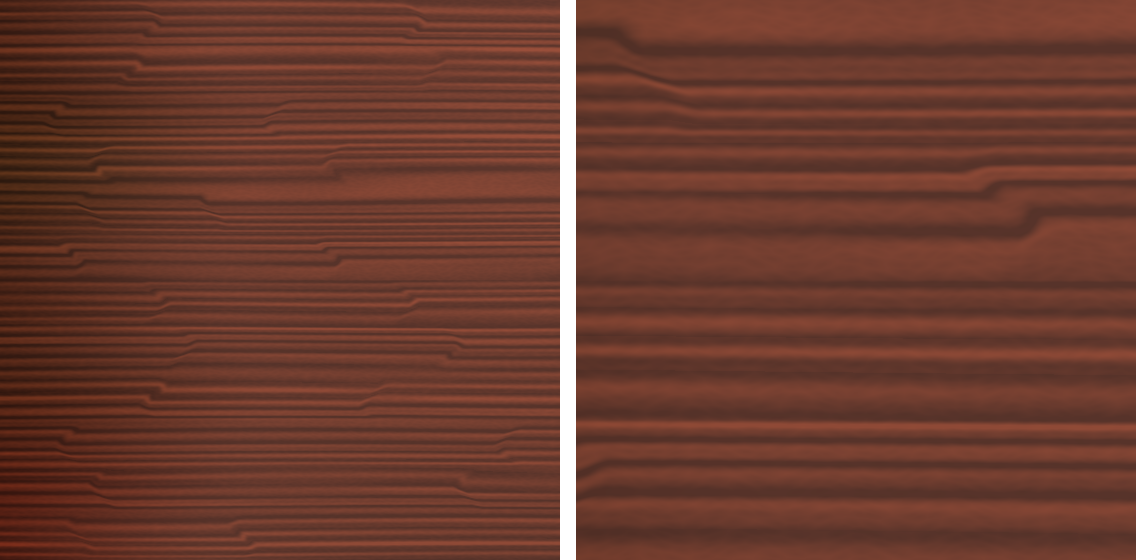
Left: the whole. Right: its middle third, enlarged.
Give the GLSL for this texture, as a WebGL 1 fragment shader.

```glsl
precision highp float;

uniform vec2 u_resolution;

const float PI = 3.14159265;
const float ROWS = 50.0;            // ridges down the canvas
const float BANDS = 12.0;           // groups of ridges that slip together
const float SLIP = 0.5;             // slip at a break, in ridges
const float BREAK_WIDTH = 0.012;    // length of the bend at a break
const float FINE_LINE = 0.17;       // strength of the thin lines
const float GRAIN = 0.13;           // strength of the flecks
const vec2 GRAIN_CELLS = vec2(75.0, 210.0);

const vec3 LIT_GROOVE = vec3(0.350, 0.205, 0.168);
const vec3 LIT_RIDGE = vec3(0.565, 0.292, 0.216);
const vec3 SHADE_GROOVE = vec3(0.185, 0.085, 0.052);
const vec3 SHADE_RIDGE = vec3(0.415, 0.185, 0.100);
const vec3 WARM_TINT = vec3(1.10, 0.80, 0.78);
const vec3 OLIVE_TINT = vec3(0.90, 1.08, 0.92);

float hash(vec2 p) {
  p = fract(p * vec2(0.1031, 0.1147));
  p += dot(p, p.yx + 33.33);
  return fract((p.x + p.y) * p.x * 7.31);
}

// Distance to the nearest scattered point
float cellular(vec2 p) {
  vec2 cell = floor(p);
  float nearest = 2.0;
  for (int j = -1; j <= 1; j++) {
    for (int i = -1; i <= 1; i++) {
      vec2 c = cell + vec2(float(i), float(j));
      vec2 point = c + vec2(hash(c + 17.0), hash(c + 71.0));
      nearest = min(nearest, length(point - p));
    }
  }
  return nearest;
}

// Sideways breaks: each shifts part of a band, fading at its edges
float slipAt(vec2 uv) {
  float y = uv.y * BANDS;
  float band = floor(y);
  float slip = 0.0;
  for (int i = 0; i < 2; i++) {
    float k = float(i);
    vec2 seed = vec2(band + 3.0, k * 19.0 + 5.0);
    float position = mix(0.07, 0.38, hash(seed)) + k * mix(0.2, 0.6, hash(seed + 41.0));
    position += 0.018 * sin(uv.y * 75.0 + band);
    float direction = hash(seed + 87.0) < 0.5 ? -1.0 : 1.0;
    slip += direction * SLIP * smoothstep(-BREAK_WIDTH, BREAK_WIDTH, uv.x - position);
  }
  return slip * sin(PI * fract(y));
}

// Ridge height from 0 in the groove to 1 on the crest
float ridgeTone(vec2 uv, float phase) {
  float row = floor(phase);
  float f = fract(phase);
  float strength = mix(0.62, 1.1, hash(vec2(row + 9.0, 4.0)));
  strength *= 0.93 + 0.09 * sin(uv.x * 7.0 + row * 2.4);
  float skewed = pow(f, mix(0.8, 1.3, hash(vec2(row + 2.0, 31.0))));
  float crest = pow(sin(PI * skewed), 1.6) * strength;
  float fine = sin(phase * 4.0 * PI + 1.2 * sin(phase * 0.9));
  return crest + FINE_LINE * fine * (0.6 + 0.4 * sin(row * 3.7 + uv.x * 4.0));
}

void main() {
  vec2 uv = gl_FragCoord.xy / u_resolution;

  // Ridges with slow drift and breaks
  float drift = 0.10 * sin(uv.x * 5.0 + uv.y * 9.0) + 0.18 * sin(uv.y * 31.0);
  float phase = uv.y * ROWS + drift + slipAt(uv);
  float tone = ridgeTone(uv, phase);

  // Faded patches soften some groups of ridges
  float patches = sin(uv.y * 23.0 + 2.0 * sin(uv.x * 4.0)) * sin(uv.x * 6.0 + uv.y * 11.0);
  tone = mix(tone, 0.42, 0.35 * smoothstep(0.25, 0.95, patches));

  // Fine woven flecks, bent by small waves
  vec2 grainPoint = uv * GRAIN_CELLS;
  grainPoint.y += 0.5 * sin(uv.x * 95.0 + uv.y * 40.0);
  float grain = cellular(grainPoint) - 0.48;
  tone = clamp(tone + GRAIN * grain, 0.0, 1.05);

  // Light rises from the left edge
  float edge = uv.x + 0.035 * sin(uv.y * 13.0 + 1.0) + 0.015 * sin(uv.y * 37.0);
  float light = smoothstep(-0.12, 0.47, edge);
  vec3 groove = mix(SHADE_GROOVE, LIT_GROOVE, light);
  vec3 ridge = mix(SHADE_RIDGE, LIT_RIDGE, light);
  vec3 color = mix(groove, ridge, tone);

  // Red lower left, olive upper left, soft glow at the right
  float shade = 1.0 - light;
  color *= mix(vec3(1.0), WARM_TINT, shade * smoothstep(0.35, 0.05, uv.y));
  float olive = exp(-pow((uv.y - 0.70) / 0.12, 2.0));
  color *= mix(vec3(1.0), OLIVE_TINT, shade * olive);
  color *= 0.97 + 0.07 * smoothstep(0.55, 1.0, uv.x) * smoothstep(0.1, 0.8, uv.y);
  color *= 1.0 + 0.10 * GRAIN * grain;

  gl_FragColor = vec4(color, 1.0);
}
```
